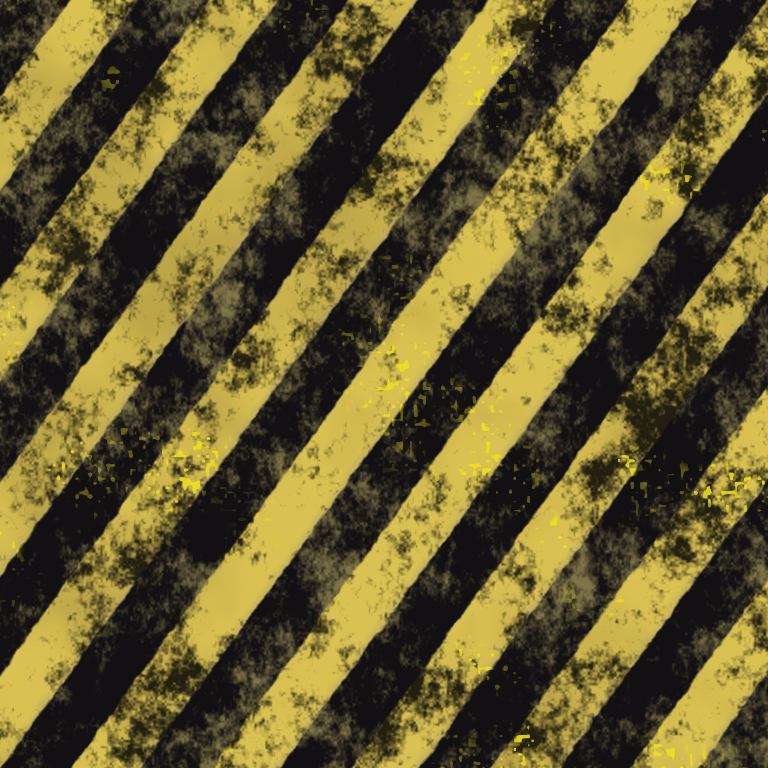
A Shadertoy shader for this pattern:

```glsl
#define STRIPES vec2(5.5, 3.985)   // repeats across and down
#define STRIPE_CENTER 0.745
#define STRIPE_FILL 0.49
#define EDGE_SOFT 0.0022
#define EDGE_WOBBLE 0.006
#define YELLOW vec3(0.85, 0.755, 0.32)
#define OCHRE vec3(0.74, 0.65, 0.28)
#define BLACK vec3(0.07, 0.062, 0.07)
#define GRIME vec3(0.10, 0.09, 0.05)
#define DUST vec3(0.50, 0.46, 0.28)
#define FLECK vec3(0.93, 0.88, 0.10)
#define PALE vec3(0.66, 0.62, 0.44)

float hash(vec2 p) {
    vec3 q = fract(p.xyx * vec3(0.1031, 0.1030, 0.0973));
    q += dot(q, q.yzx + 33.33);
    return fract((q.x + q.y) * q.z);
}

float valueNoise(vec2 p) {
    vec2 cell = floor(p);
    vec2 f = fract(p);
    f = f * f * (3.0 - 2.0 * f);
    float low = mix(hash(cell), hash(cell + vec2(1, 0)), f.x);
    float high = mix(hash(cell + vec2(0, 1)), hash(cell + vec2(1, 1)), f.x);
    return mix(low, high, f.y);
}

float fbm(vec2 p, int octaves, float gain) {
    float sum = 0.0, total = 0.0, weight = 1.0;
    for (int i = 0; i < octaves; i++) {
        sum += weight * valueNoise(p);
        total += weight;
        weight *= gain;
        p = mat2(1.6, 1.2, -1.2, 1.6) * p + 17.3;
    }
    return sum / total;
}

void mainImage(out vec4 fragColor, in vec2 fragCoord) {
    vec2 uv = fragCoord / iResolution.xy;
    float pixel = 1.0 / min(iResolution.x, iResolution.y);

    // Diagonal stripes: signed offset from the nearest stripe center
    float phase = dot(vec2(uv.x, 1.0 - uv.y), STRIPES);
    float offset = fract(phase - STRIPE_CENTER + 0.5) - 0.5;
    float inside = (0.5 * STRIPE_FILL - abs(offset)) / length(STRIPES);
    inside += EDGE_WOBBLE * (fbm(uv * 60.0, 3, 0.7) - 0.5);
    float soft = max(EDGE_SOFT, 0.75 * pixel);
    float paint = smoothstep(-soft, soft, inside);

    // Broad patches and fine grain
    float patches = fbm(uv * 5.0 + 3.7, 4, 0.6);
    float scuff = fbm(uv * vec2(10.0, 9.0) + 41.0, 6, 0.87);
    float dust = fbm(uv * vec2(11.0, 9.0) + 83.0, 6, 0.87);

    // Worn yellow, faded along its lower edge
    vec3 yellow = mix(YELLOW, OCHRE, smoothstep(0.35, 0.75, patches));
    float fade = step(0.0, offset) * (1.0 - smoothstep(0.0, 0.012, inside));
    yellow = mix(yellow, PALE, 0.4 * fade);
    scuff += 0.12 * (patches - 0.5);
    yellow = mix(yellow, GRIME, 0.95 * smoothstep(0.45, 0.70, scuff));

    // Dusty black
    dust += 0.12 * (0.5 - patches);
    vec3 black = mix(BLACK, DUST, smoothstep(0.44, 0.76, dust));

    vec3 color = mix(black, yellow, paint);

    // Sparse clusters of bright flecks
    float cluster = smoothstep(0.60, 0.74, fbm(uv * 8.0 + 61.0, 3, 0.6));
    float fleck = smoothstep(0.72, 0.86, valueNoise(uv * 170.0 + 9.0));
    color = mix(color, FLECK, cluster * fleck * mix(0.35, 0.9, paint));

    fragColor = vec4(color, 1.0);
}
```
